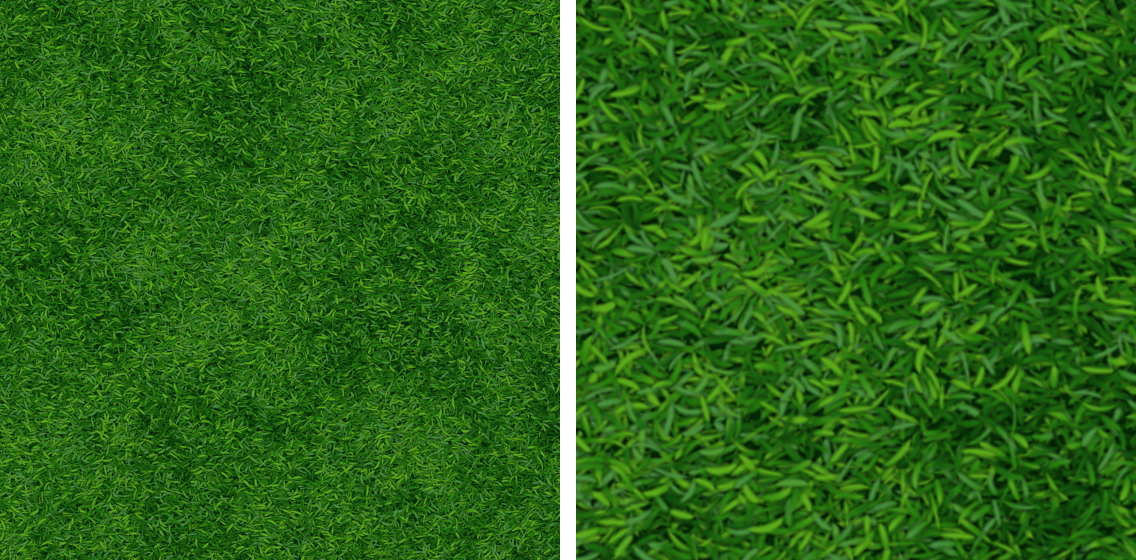
Left: the whole. Right: its middle third, enlarged.
Give the GLSL for this texture, as a three.js fragment shader.

```glsl
#define CELLS 66.0
#define LAYERS 11
#define BLADE_WIDTH 0.10
#define BLADE_SOFT 0.11
#define ANGLE_SPREAD 1.85
#define SHADOW_DEPTH 0.19
#define TONE_BIAS 0.09
#define PATCH_TONE 0.16
#define CLUMPS 21.0
#define CLUMP_TONE 0.36

varying vec2 vUv;

const vec3 SOIL  = vec3(0.02, 0.18, 0.02);
const vec3 DEEP  = vec3(0.06, 0.30, 0.04);
const vec3 MID   = vec3(0.11, 0.41, 0.06);
const vec3 FRESH = vec3(0.17, 0.51, 0.06);
const vec3 TIP   = vec3(0.36, 0.67, 0.10);
const vec3 PALE  = vec3(0.29, 0.57, 0.25);

vec3 hash3(vec3 p) {
  p = fract(p * vec3(0.1031, 0.1030, 0.0973));
  p += dot(p, p.yxz + 33.33);
  return fract((p.xxy + p.yxx) * p.zyx);
}

// Broad layered sines, about -1 to 1
float waves(vec2 p) {
  float a = sin(p.x * 9.0 + 2.0 * sin(p.y * 7.0 + 1.0));
  float b = sin(p.y * 13.0 + 1.7 * sin(p.x * 11.0 + 4.0));
  float c = sin(dot(p, vec2(23.0, -19.0)) + 2.0 * a);
  float d = sin(dot(p, vec2(31.0, 42.0)) + 2.5 * b + 2.0 * c);
  return a * 0.32 + b * 0.3 + c * 0.2 + d * 0.18;
}

// Smooth cellular noise: nearby tufts share a tone, -0.5 to 0.5
float clumps(vec2 p) {
  vec2 cell = floor(p);
  float total = 0.0;
  float weights = 0.0;
  for (int j = -1; j <= 1; j++) {
    for (int i = -1; i <= 1; i++) {
      vec2 id = cell + vec2(float(i), float(j));
      vec3 tuft = hash3(vec3(id, 83.0));
      vec2 away = p - id - tuft.xy;
      float weight = exp(-5.0 * dot(away, away));
      total += weight * (tuft.z - 0.5);
      weights += weight;
    }
  }
  return total / weights;
}

// Dark to bright ramp; dry blades end in a paler, cooler green
vec3 grassColor(float tone, float dryness) {
  vec3 bright = mix(TIP, PALE, smoothstep(0.5, 0.7, dryness));
  vec3 color = mix(SOIL, DEEP, smoothstep(0.02, 0.16, tone));
  color = mix(color, MID, smoothstep(0.14, 0.40, tone));
  color = mix(color, FRESH, smoothstep(0.40, 0.68, tone));
  return mix(color, bright, smoothstep(0.66, 1.0, tone));
}

// Curved blade: x is the signed distance, y the place along it
vec2 bladeShape(vec2 p, float angle, float halfLength, float bend, float width) {
  float c = cos(angle);
  float s = sin(angle);
  vec2 q = vec2(c * p.x + s * p.y, c * p.y - s * p.x);
  float along = q.x / halfLength;
  float side = q.y - bend * (q.x * q.x - 0.15);
  float taper = 1.0 - along * along * along * along;
  return vec2(abs(side) - width * taper, along);
}

void main() {
  float patchTone = PATCH_TONE * waves(vUv) + CLUMP_TONE * clumps(vUv * CLUMPS);
  float lean = 0.45 * waves(vUv.yx * 0.6 + 3.0);
  vec3 color = SOIL;

  // Paint blades from the ground up
  for (int layer = 0; layer < LAYERS; layer++) {
    float level = float(layer);
    float height = level / float(LAYERS - 1);
    vec2 grid = vUv * CELLS + level * vec2(17.37, 29.61);
    vec2 cell = floor(grid);

    for (int j = -1; j <= 1; j++) {
      for (int i = -1; i <= 1; i++) {
        vec2 id = cell + vec2(float(i), float(j));
        vec3 place = hash3(vec3(id, level * 7.0 + 1.0));
        vec3 look = hash3(vec3(id.yx + 41.0, level * 5.0 + 3.0));

        // Angles gather around the horizontal, tips point either way
        float angle = lean + (place.z + look.x - 1.0) * ANGLE_SPREAD;
        float facing = sign(fract(look.y * 37.0) - 0.5);
        float halfLength = mix(0.45, 0.78, look.y);
        float bend = (fract(place.z * 53.0) - 0.5) * 0.9;
        float width = BLADE_WIDTH * mix(0.6, 1.4, fract(look.y * 91.0));
        vec2 offset = grid - id - place.xy;
        vec2 blade = bladeShape(offset, angle, halfLength, bend, width);

        float ends = 1.0 - smoothstep(0.7, 1.25, abs(blade.y));
        float shadow = ends * (1.0 - smoothstep(0.0, 0.24, blade.x));
        float cover = ends * (1.0 - smoothstep(-BLADE_SOFT, BLADE_SOFT, blade.x));

        float tone = look.z + 0.16 * height + TONE_BIAS + patchTone;
        tone += 0.18 * facing * clamp(blade.y, -1.0, 1.0);
        color *= 1.0 - SHADOW_DEPTH * shadow;
        color = mix(color, grassColor(tone, fract(look.x * 71.0)), cover);
      }
    }
  }
  gl_FragColor = vec4(color, 1.0);
}
```
